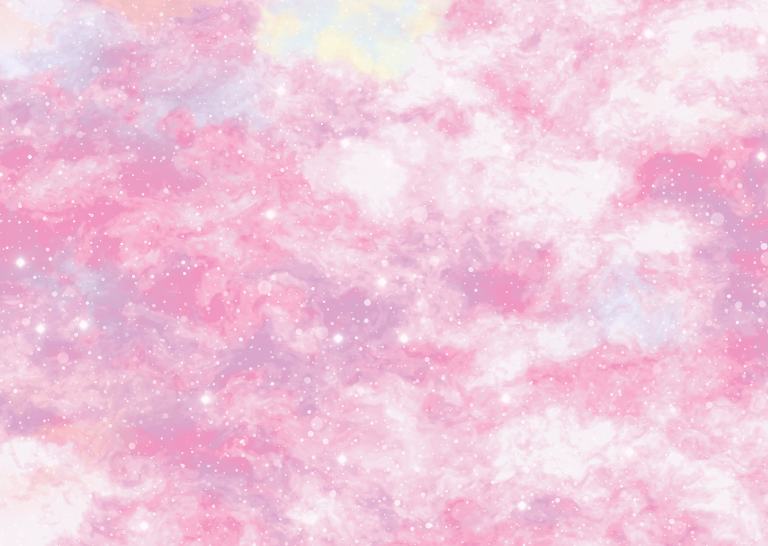
Write a Shadertoy shader that draws this background.

```glsl
vec3 hash3(vec2 cell) {
    vec3 q = fract(cell.xyx * vec3(0.1031, 0.1030, 0.0973));
    q += dot(q, q.yxz + 33.33);
    return fract((q.xxy + q.yzz) * q.zyx);
}

// Smooth cellular noise: cell values blended by distance to their seeds
float cellNoise(vec2 p) {
    vec2 base = floor(p);
    float total = 0.0, weight = 0.0;
    for (int y = -1; y <= 1; y++)
    for (int x = -1; x <= 1; x++) {
        vec2 cell = base + vec2(x, y);
        vec3 h = hash3(cell);
        vec2 d = cell + 0.2 + 0.6 * h.xy - p;
        float w = exp(-7.0 * dot(d, d));
        total += w * h.z;
        weight += w;
    }
    return total / weight;
}

float layeredCells(vec2 p, int octaves, float gain) {
    float sum = 0.0, norm = 0.0, amount = 1.0;
    for (int i = 0; i < octaves; i++) {
        sum += amount * cellNoise(p);
        norm += amount;
        amount *= gain;
        p = mat2(1.62, 1.18, -1.18, 1.62) * p + 7.3;
    }
    return sum / norm;
}

vec2 sineWarp(vec2 p) {
    vec2 w = sin(p.yx * vec2(9.0, 7.0) + vec2(0.5, 2.1));
    return w + 0.5 * sin(p.yx * vec2(19.0, 23.0) + 2.0 * w.yx);
}

float blob(vec2 p, vec2 centre, vec2 size) {
    vec2 d = (p - centre) / size;
    return exp(-dot(d, d));
}

// Cloud with a billowing crown and a fading underside
float cloud(vec2 p, vec2 centre, vec2 size, float billow) {
    vec2 d = (p - centre) / size;
    float rim = 1.0 - length(d) + 1.1 * (billow - 0.5);
    return smoothstep(-0.02, 0.22, rim) * smoothstep(-1.1, 0.1, d.y);
}

vec3 skyColour(float tone, float lilac) {
    vec3 deep = mix(vec3(0.945, 0.59, 0.755), vec3(0.86, 0.65, 0.80), lilac);
    vec3 mid = mix(vec3(0.97, 0.70, 0.81), vec3(0.90, 0.71, 0.83), lilac);
    vec3 c = mix(deep, mid, smoothstep(0.08, 0.32, tone));
    c = mix(c, vec3(0.955, 0.785, 0.865), smoothstep(0.32, 0.52, tone));
    c = mix(c, vec3(0.96, 0.86, 0.91), smoothstep(0.50, 0.71, tone));
    return mix(c, vec3(0.97, 0.94, 0.96), smoothstep(0.68, 0.92, tone));
}

// One randomly placed disc per occupied cell
float discs(vec2 p, float cells, float radius, float chance, float soft) {
    vec2 cell = floor(p * cells);
    vec3 h = hash3(cell + cells);
    vec3 k = hash3(cell + cells + 91.7);
    float d = length(p - (cell + 0.2 + 0.6 * h.xy) / cells);
    float r = radius * mix(0.5, 1.1, k.x * k.x);
    return step(h.z, chance) * mix(0.35, 1.0, k.y) * (1.0 - smoothstep(r - soft, r + soft, d));
}

// Glowing stars with faint cross rays
float sparkles(vec2 p, float cells, float size, float chance) {
    vec2 cell = floor(p * cells);
    vec3 h = hash3(cell + 37.0);
    vec2 d = (p - (cell + 0.3 + 0.4 * h.xy) / cells) / size;
    float r2 = dot(d, d);
    float rays = 0.3 * exp(-3.0 * abs(d.x * d.y) - 0.35 * r2);
    return step(h.z, chance) * min(exp(-r2) + 0.35 * exp(-0.16 * r2) + rays, 1.0);
}

void mainImage(out vec4 fragColor, in vec2 fragCoord) {
    vec2 p = fragCoord / iResolution.y;
    float soft = max(0.001, 0.5 / iResolution.y);

    // Drifting coordinates and noise fields
    vec2 q = p + 0.01 * sineWarp(p);
    q += 0.08 * (vec2(layeredCells(p * 7.0, 4, 0.6), layeredCells(p * 7.0 + 40.0, 4, 0.6)) - 0.5);
    float mist = layeredCells(q * vec2(4.5, 6.5) + 3.0, 6, 0.7);
    float hue = layeredCells(q * vec2(4.0, 5.5) + 21.0, 5, 0.65);
    float tint = layeredCells(q * vec2(6.0, 8.0) + 57.0, 5, 0.65);
    float billow = layeredCells(p * 14.0 + 13.0, 4, 0.6);
    float grain = cellNoise(p * 75.0) + cellNoise(p * 140.0) - 1.0;

    // Broad light and dark masses
    float tone = 0.48 + 2.0 * (mist - 0.5) + 0.10 * grain;
    tone += 0.28 * blob(q, vec2(0.95, 0.92), vec2(0.42, 0.15));
    tone += 0.28 * blob(q, vec2(1.07, 0.58), vec2(0.17, 0.09));
    tone += 0.26 * blob(q, vec2(1.25, 0.12), vec2(0.30, 0.12));
    tone += 0.55 * blob(q, vec2(0.05, 0.06), vec2(0.20, 0.09));
    tone -= 0.34 * blob(q, vec2(0.76, 0.48), vec2(0.28, 0.08));
    tone -= 0.36 * blob(q, vec2(1.12, 0.30), vec2(0.26, 0.07));
    tone -= 0.30 * blob(q, vec2(0.27, 0.55), vec2(0.22, 0.20));
    tone -= 0.28 * blob(q, vec2(1.32, 0.62), vec2(0.12, 0.15));
    tone -= 0.20 * blob(q, vec2(0.35, 0.20), vec2(0.30, 0.12));
    float shade = 1.1 * (mist - 0.5) + 0.3 * (billow - 0.5);
    tone = mix(tone, 0.82 + shade, 0.9 * cloud(q, vec2(0.77, 0.67), vec2(0.20, 0.11), billow));
    tone = mix(tone, 0.47 + shade, 0.7 * cloud(q, vec2(0.70, 0.18), vec2(0.15, 0.11), billow));

    float violet = blob(q, vec2(0.80, 0.49), vec2(0.15, 0.08)) + blob(q, vec2(0.98, 0.72), vec2(0.18, 0.08));
    float lilac = smoothstep(0.46, 0.70, hue + 0.16 * violet);
    vec3 colour = skyColour(tone, lilac);

    // Pale blue, peach and lemon washes
    float blue = blob(q, vec2(0.12, 0.47), vec2(0.13, 0.12)) + blob(q, vec2(0.38, 0.78), vec2(0.18, 0.10));
    blue += blob(q, vec2(1.17, 0.43), vec2(0.14, 0.06)) + blob(q, vec2(0.10, 0.90), vec2(0.15, 0.12));
    vec3 haze = vec3(0.84, 0.83, 0.92) + 0.12 * (tone - 0.5);
    colour = mix(colour, haze, 0.75 * min(blue, 1.0) * smoothstep(0.38, 0.62, tint));
    float peach = blob(q, vec2(0.06, 0.20), vec2(0.20, 0.09)) + blob(q, vec2(1.38, 0.90), vec2(0.12, 0.18));
    peach += blob(q, vec2(0.25, 1.0), vec2(0.28, 0.05));
    colour = mix(colour, vec3(0.98, 0.79, 0.77), 0.7 * min(peach, 1.0) * smoothstep(0.42, 0.62, 1.0 - tint));
    float opening = smoothstep(0.3, 0.6, blob(q, vec2(0.66, 0.95), vec2(0.18, 0.09)) + 0.8 * (tint - 0.5));
    vec3 opal = mix(vec3(0.89, 0.95, 0.96), vec3(0.98, 0.98, 0.86), smoothstep(0.40, 0.60, hue));
    colour = mix(colour, opal, 0.8 * opening);

    // Pale discs, fine dust and bright stars
    vec3 glow = vec3(1.0, 0.97, 0.98);
    colour = mix(colour, glow, 0.5 * discs(p, 11.0, 0.014, 0.25, 2.0 * soft));
    colour = mix(colour, glow, 0.8 * discs(p + 0.31, 19.0, 0.006, 0.35, soft));
    colour = mix(colour, glow, 0.9 * discs(p + 0.17, 37.0, 0.0034, 0.55, soft));
    colour = mix(colour, glow, 0.8 * discs(p + 0.53, 61.0, 0.0024, 0.45, soft));
    colour = mix(colour, glow, sparkles(p, 9.0, 0.007, 0.2));
    fragColor = vec4(colour, 1.0);
}
```
